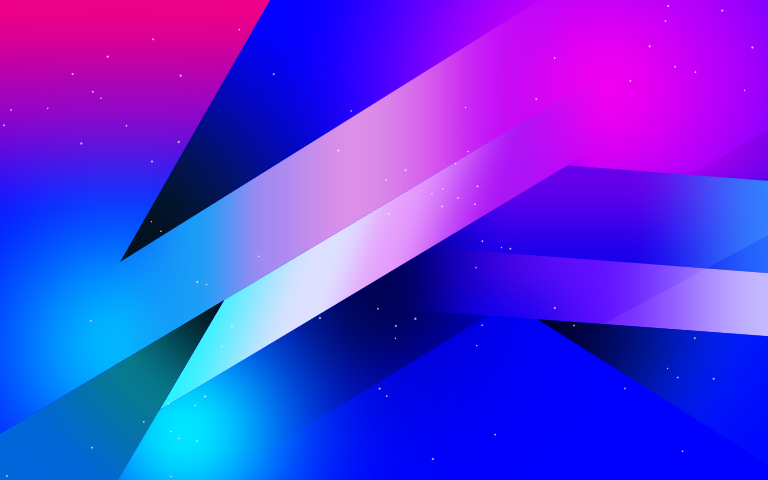
Reproduce this background procedurally as a WebGL 2 fragment shader.

```glsl
#version 300 es
precision highp float;
// Crossing translucent ribbons over blue, pink and cyan glows, with shaded
// triangular folds and clustered specks. Straight edges are signed line
// distances, ribbon colours are ramps along x, specks come from a hashed grid.

uniform vec2 u_resolution;
out vec4 fragColor;

// Antialiased mask of the half plane above a line through a point.
float above(vec2 p, vec2 a, float slope) {
    float d = (p.y - a.y - slope * (p.x - a.x)) / sqrt(1.0 + slope * slope);
    return clamp(d * u_resolution.y + 0.5, 0.0, 1.0);
}

float glow(vec2 p, vec2 center, float radius) {
    vec2 d = (p - center) / radius;
    return exp(-dot(d, d));
}

float hash(vec2 p) {
    return fract(sin(dot(p, vec2(127.1, 311.7))) * 43758.5453);
}

// Blends to the next colour between two positions.
vec3 ramp(vec3 from, vec3 to, float start, float end, float x) {
    return mix(from, to, smoothstep(start, end, x));
}

// Specks whose density rises around a few centres.
float specks(vec2 p) {
    const vec2 clusters[7] = vec2[7](vec2(0.3, 0.78), vec2(0.26, 0.44), vec2(0.41, 0.12),
        vec2(0.73, 0.28), vec2(0.98, 0.38), vec2(0.86, 0.65), vec2(1.46, 0.91));
    vec2 cell = floor(p * 55.0);
    float density = 0.004;
    for (int i = 0; i < 7; i++) density += 0.06 * glow(cell / 55.0, clusters[i], 0.1);
    vec2 offset = 0.2 + 0.6 * vec2(hash(cell + 3.1), hash(cell + 8.7));
    float d = length(fract(p * 55.0) - offset) / 55.0;
    float size = 0.0025 + 0.0015 * hash(cell + 5.3);
    return step(hash(cell), density) * (1.0 - smoothstep(0.0004, size, d));
}

void main() {
    vec2 p = gl_FragCoord.xy / u_resolution.y;

    // Long diagonal edges and the two steep cuts
    vec2 upperTip = vec2(0.25, 0.454), lowerTip = vec2(0.467, 0.375), rightTip = vec2(1.119, 0.335);
    float overTop = above(p, upperTip, 0.624);
    float overMiddle = above(p, vec2(0.0, 0.096), 0.597);
    float overBottom = above(p, vec2(0.333, 0.146), 0.6);
    float leftOfUpper = above(p, upperTip, 1.747);
    float leftOfLower = above(p, lowerTip, 1.7);

    // Blue ground with a magenta glow
    vec3 color = vec3(0.01, 0.0, 1.0);
    float violet = 1.0 - smoothstep(0.2, 0.64, length((p - vec2(1.28, 0.84)) * vec2(0.9, 1.0)));
    color = mix(color, vec3(0.6, 0.0, 1.0), violet);
    color = mix(color, vec3(0.94, 0.0, 0.94), glow(p, vec2(1.26, 0.82), 0.23));
    color *= 1.0 - 0.07 * (1.0 - above(p, vec2(1.6, 0.729), 0.58)) * smoothstep(1.3, 1.5, p.x) * step(0.5, p.y);

    // Pink corner, cyan glow and the upper dark fold
    vec3 pink = ramp(vec3(0.1, 0.0, 1.0), vec3(0.6, 0.0, 0.77), 0.54, 0.8, p.y);
    pink = ramp(pink, vec3(0.93, 0.0, 0.53), 0.74, 1.0, p.y);
    color = mix(color, pink, leftOfUpper * smoothstep(0.48, 0.64, p.y));
    float fold = overTop * (1.0 - leftOfUpper);
    color = mix(color, vec3(0.0, 0.72, 1.0), glow(p, vec2(0.25, 0.28), 0.28) * overMiddle);
    color = mix(color, vec3(0.01, 0.07, 0.13), fold * (1.0 - smoothstep(0.08, 0.62, distance(p, upperTip))));

    // Upper ribbon: cyan, lavender, magenta
    vec3 ribbon = ramp(vec3(0.1, 0.62, 0.97), vec3(0.62, 0.54, 0.95), 0.4, 0.56, p.x);
    ribbon = ramp(ribbon, vec3(0.86, 0.56, 0.91), 0.52, 0.74, p.x);
    ribbon = ramp(ribbon, vec3(0.8, 0.08, 0.96), 0.74, 1.08, p.x);
    float extent = smoothstep(0.2, 0.42, p.x) * (1.0 - smoothstep(0.9, 1.25, p.x));
    color = mix(color, ribbon, overMiddle * (1.0 - overTop) * extent);

    // Ground below the ribbons: navy shade and cyan pool
    float under = 1.0 - overBottom;
    float shade = glow(p, vec2(0.78, 0.39), 0.25) * mix(0.3, 0.9, above(p, vec2(0.54, 0.052), 0.61));
    vec3 ground = mix(vec3(0.0, 0.0, 1.0), vec3(0.0, 0.0, 0.25), shade);
    ground = mix(ground, vec3(0.0, 0.9, 1.0), glow(p, vec2(0.385, 0.1), 0.23));
    color = mix(color, ground, under * (1.0 - smoothstep(0.95, 1.25, p.x) * smoothstep(0.5, 0.66, p.y)));

    // Right ribbons: violet turning blue, then violet turning white
    float underEdge = 1.0 - above(p, vec2(0.979, 0.671), -0.077);
    float overSplit = above(p, vec2(0.917, 0.483), -0.076);
    float overTip = above(p, rightTip, -0.0736);
    float facet = 1.0 - above(p, vec2(1.6, 0.51), 0.54);
    float enter = smoothstep(0.83, 1.08, p.x);
    vec3 band = ramp(vec3(0.1, 0.0, 0.92), vec3(0.4, 0.0, 0.92), 0.44, 0.64, p.y);
    band = ramp(band, vec3(0.2, 0.5, 1.0), 1.3, 1.62, p.x);
    band -= vec3(0.05, 0.08, 0.0) * facet;
    color = mix(color, band, under * underEdge * overSplit * enter);
    band = ramp(vec3(0.2, 0.0, 0.85), vec3(0.38, 0.06, 1.0), 0.95, 1.25, p.x);
    band = ramp(band, vec3(0.72, 0.68, 1.0), 1.22, 1.62, p.x);
    band = mix(band, vec3(0.05, 0.0, 0.95), (1.0 - smoothstep(0.3, 0.46, p.y)) * (1.0 - smoothstep(1.0, 1.3, p.x)));
    band += vec3(0.05, 0.05, 0.0) * facet;
    color = mix(color, band, under * overTip * (1.0 - overSplit) * enter);

    // Right dark fold
    float reach = distance(p, rightTip);
    vec3 dark = ramp(vec3(0.0, 0.0, 0.2), vec3(0.0, 0.16, 0.96), 0.02, 0.46, reach);
    float wedge = (1.0 - overTip) * above(p, rightTip, -0.63);
    color = mix(color, dark, wedge * (1.0 - 0.8 * smoothstep(0.25, 0.65, reach + 0.4 * (0.3 - p.y))));

    // Pale ribbon: cyan, white, violet
    float along = p.x - 0.4 * (p.y - 0.096 - 0.597 * p.x);
    vec3 pale = ramp(vec3(0.15, 0.95, 1.0), vec3(0.87, 0.88, 1.0), 0.38, 0.68, along);
    pale = ramp(pale, vec3(0.9, 0.62, 0.99), 0.7, 0.86, along);
    pale = ramp(pale, vec3(0.68, 0.1, 0.96), 0.84, 1.1, along);
    float paleMask = overBottom * (1.0 - overMiddle) * (1.0 - leftOfLower);
    color = mix(color, pale, paleMask * (1.0 - smoothstep(0.98, 1.3, p.x)));

    // Lower left fold: black tip, teal, blue
    reach = distance(p, lowerTip);
    dark = ramp(vec3(0.0, 0.08, 0.12), vec3(0.03, 0.48, 0.55), 0.0, 0.26, reach);
    dark = ramp(dark, vec3(0.0, 0.4, 0.85), 0.22, 0.5, reach);
    color = mix(color, dark, leftOfLower * (1.0 - overMiddle));

    color = mix(color, vec3(1.0, 0.88, 0.95), 0.8 * specks(p));
    fragColor = vec4(color, 1.0);
}
```
